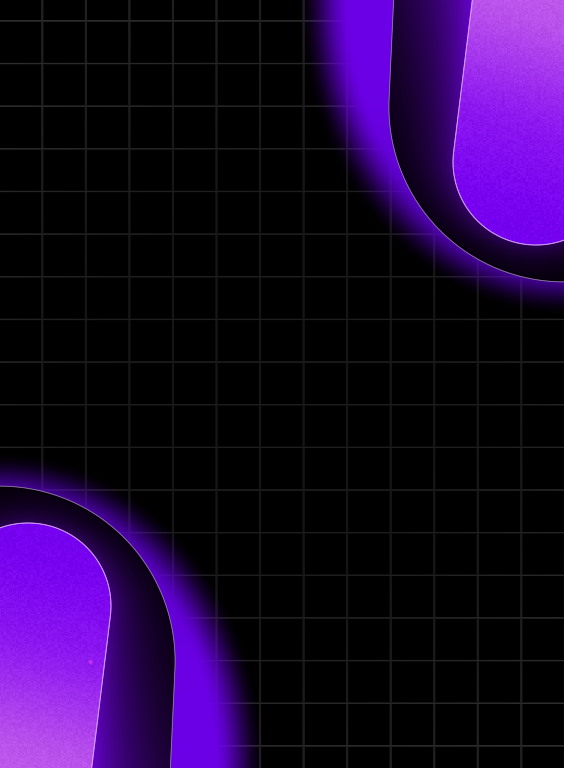
Reproduce this background procedurally as a WebGL 2 fragment shader.

```glsl
#version 300 es
precision highp float;

uniform vec2 u_resolution;
out vec4 fragColor;

float hash(vec2 p) {
    vec3 q = fract(vec3(p.xyx) * 0.1031);
    q += dot(q, q.yzx + 33.33);
    return fract((q.x + q.y) * q.z);
}

// Round-topped bar running downward without end; lean shifts its foot left
float barDistance(vec2 p, vec2 top, float lean, float radius) {
    vec2 axis = normalize(vec2(-lean, -1.0));
    vec2 d = p - top;
    return length(d - axis * max(dot(d, axis), 0.0)) - radius;
}

float ellipseDistance(vec2 p, vec2 radii) {
    float k = length(p / radii);
    return k * (k - 1.0) / max(length(p / (radii * radii)), 0.001);
}

float stroke(float d, float halfWidth, float px) {
    return 1.0 - smoothstep(halfWidth - 0.5 * px, halfWidth + 0.5 * px, abs(d));
}

void main() {
    float px = 1.0 / u_resolution.y;
    vec2 uv = gl_FragCoord.xy * px;
    vec2 canvas = vec2(u_resolution.x * px, 1.0);

    // Both corners share one design, turned by half a circle
    vec2 p = uv.y > 0.5 ? canvas - uv : uv;

    // Fine grid, faintest in the middle
    vec2 cell = vec2(0.0567, 0.05553);
    vec2 toLine = (fract((uv - vec2(0.0551, 0.0288)) / cell + 0.5) - 0.5) * cell;
    float columns = 0.09 * stroke(toLine.x, 0.0015, px);
    float rows = 0.125 * stroke(toLine.y, 0.0010, px);
    float gridFade = 0.9 + 0.5 * smoothstep(0.2, 0.6, length(uv - 0.5 * canvas));
    vec3 color = vec3(max(columns, rows) * gridFade);

    // Blurred violet halo behind the bars
    float halo = 1.0 - smoothstep(-0.036, 0.034, ellipseDistance(p, vec2(0.3125, 0.3776)));
    vec3 haloColor = mix(vec3(0.42, 0.0, 0.9), vec3(0.36, 0.0, 0.80), smoothstep(0.1, 0.3, p.y));
    color = mix(color, haloColor, halo);

    // Dark outer bar, lit from the inner one
    float outer = barDistance(p, vec2(0.0, 0.139), 0.046, 0.228);
    float inner = barDistance(p, vec2(0.0365, 0.211), 0.123, 0.108);
    float height = clamp(p.y / 0.32, 0.0, 1.0);
    float spill = exp(-max(inner, 0.0) / mix(0.075, 0.025, height));
    vec3 bandColor = vec3(0.40, 0.01, 0.80) * spill * mix(1.0, 0.4, height);
    color = mix(color, bandColor, 1.0 - smoothstep(-0.5 * px, 0.5 * px, outer));
    color = mix(color, vec3(0.60, 0.54, 0.66), 0.75 * stroke(outer, 0.0007, px));

    // Bright inner bar with a pink foot and light grain
    float rise = clamp((p.y + 0.25 * p.x) / 0.32, 0.0, 1.0);
    vec3 fill = mix(vec3(0.74, 0.34, 0.92), vec3(0.56, 0.10, 0.94), smoothstep(0.0, 0.6, rise));
    fill = mix(fill, vec3(0.46, 0.0, 0.94), smoothstep(0.4, 1.0, rise));
    fill += (hash(floor(uv * 512.0)) - 0.5) * 0.05;
    color = mix(color, fill, 1.0 - smoothstep(-0.5 * px, 0.5 * px, inner));
    color = mix(color, vec3(0.86, 0.66, 1.0), 0.85 * stroke(inner, 0.0008, px));

    // Single pink spark
    float spark = 1.0 - smoothstep(0.001, 0.004, length(uv - vec2(0.118, 0.138)));
    color = mix(color, vec3(0.82, 0.22, 0.95), 0.8 * spark);

    fragColor = vec4(clamp(color, 0.0, 1.0), 1.0);
}
```
